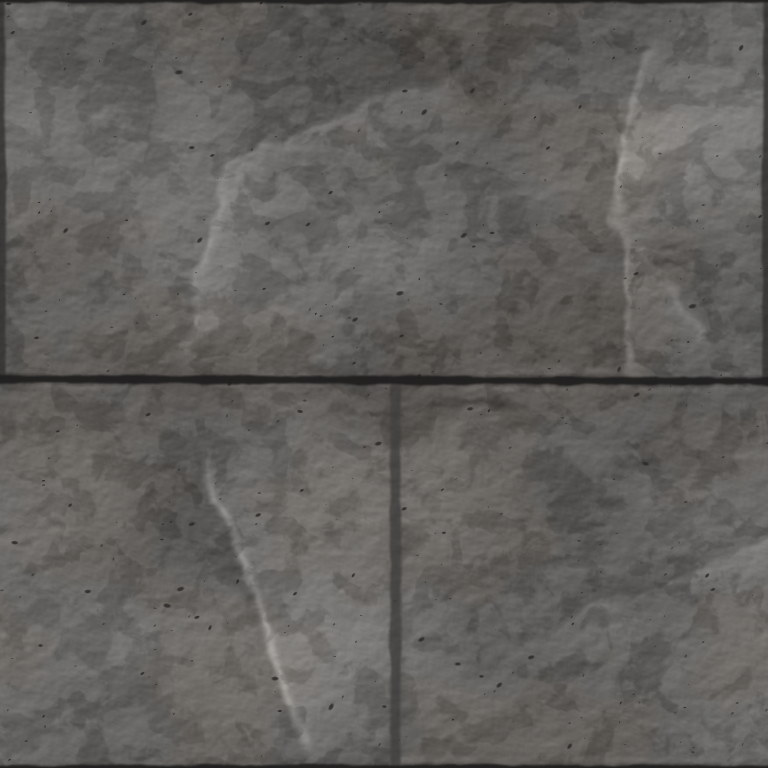
Reproduce this texture procedurally as a WebGL 1 fragment shader.

```glsl
precision highp float;
// Weathered grey stone blocks: two offset courses with chipped facets, pits and dark joints.
uniform vec2 u_resolution;

const vec3 STONE_WARM = vec3(0.396, 0.380, 0.365);
const vec3 STONE_COOL = vec3(0.384, 0.382, 0.376);
const vec3 JOINT_DARK = vec3(0.125, 0.122, 0.120);
const vec3 JOINT_SOFT = vec3(0.265, 0.258, 0.252);
const vec3 PIT_COLOR = vec3(0.17, 0.165, 0.16);
const float COURSE_Y = 0.505;      // joint between the two courses
const float LOWER_JOINT_X = 0.515; // upright joint of the lower course
const float BED_HALF = 0.0055;
const float UPRIGHT_HALF = 0.008;
const float BROAD_TONE = 0.20;
const float MOTTLE_TONE = 0.052;
const float RELIEF_TONE = 0.13;

float hash(vec2 p) {
  vec3 q = fract(p.xyx * vec3(0.1031, 0.1030, 0.0973));
  q += dot(q, q.yzx + 33.33);
  return fract((q.x + q.y) * q.z);
}

// Value noise that wraps over the unit square
float noise(vec2 p, vec2 freq) {
  vec2 g = p * freq, i = floor(g), f = g - i;
  f = f * f * (3.0 - 2.0 * f);
  vec2 lo = mod(i, freq) + freq, hi = mod(i + 1.0, freq) + freq;
  return mix(mix(hash(lo), hash(vec2(hi.x, lo.y)), f.x),
             mix(hash(vec2(lo.x, hi.y)), hash(hi), f.x), f.y);
}

float fbm(vec2 p, vec2 freq) {
  float sum = 0.0, amp = 0.53;
  for (int k = 0; k < 4; k++) {
    sum += amp * noise(p, freq);
    freq *= 2.0;
    amp *= 0.5;
  }
  return sum;
}

// Broken edge from a to b: lit on its left, shaded on its right, with a pale rim
float crease(vec2 p, vec2 a, vec2 b, float reach, float rim) {
  vec2 d = b - a, q = p - a;
  float along = dot(q, d) / dot(d, d);
  float side = (d.x * q.y - d.y * q.x) / length(d);
  float ends = smoothstep(-0.15, 0.12, along) * smoothstep(1.15, 0.88, along);
  float lit = smoothstep(-0.006, 0.006, side);
  float face = mix(-0.45, 1.0, lit) * exp(-abs(side) / reach);
  return ends * (0.055 * face + rim * exp(-pow((side - 0.004) / 0.006, 2.0)));
}

// Soft elliptical patch
float patchMask(vec2 p, vec2 center, vec2 size) {
  vec2 q = (p - center) / size;
  return exp(-dot(q, q));
}

// Tilted oval pits scattered over a wrapped grid
float pits(vec2 p, float cells, float chance) {
  vec2 g = p * cells, base = floor(g);
  float cover = 0.0;
  for (int y = -1; y <= 1; y++) {
    for (int x = -1; x <= 1; x++) {
      vec2 cell = base + vec2(float(x), float(y));
      vec2 id = mod(cell, cells) + cells * 3.0;
      vec2 q = g - cell - vec2(hash(id + 7.1), hash(id + 19.7));
      float tilt = 1.4 * hash(id + 31.3) - 0.2, c = cos(tilt), s = sin(tilt);
      q = vec2(c * q.x + s * q.y, (c * q.y - s * q.x) * 1.8);
      float r = mix(0.06, 0.18, hash(id + 43.9));
      cover = max(cover, step(hash(id), chance) * smoothstep(r, r * 0.35, length(q)));
    }
  }
  return cover;
}

float wrapDist(float a, float b) { return abs(fract(a - b + 0.5) - 0.5); }

void main() {
  vec2 p = gl_FragCoord.xy / u_resolution;
  vec2 jitter = vec2(fbm(p, vec2(14.0)), fbm(p + 0.37, vec2(14.0))) - 0.5;
  vec2 w = p + 0.055 * jitter;
  float upper = smoothstep(-0.002, 0.002, p.y - COURSE_Y);
  float leftBlock = smoothstep(0.002, -0.002, p.x - LOWER_JOINT_X);

  // Chipped facets of each block
  float top = crease(w, vec2(0.59, 0.90), vec2(0.30, 0.79), 0.07, 0.02)
            + crease(w, vec2(0.30, 0.79), vec2(0.23, 0.55), 0.07, 0.03)
            + crease(w, vec2(0.84, 0.95), vec2(0.80, 0.77), 0.15, 0.04)
            + crease(w, vec2(0.80, 0.80), vec2(0.82, 0.50), 0.11, 0.045)
            + crease(w, vec2(0.92, 0.56), vec2(0.84, 0.67), 0.03, 0.035)
            - 0.055 * patchMask(w, vec2(0.43, 0.93), vec2(0.28, 0.07));
  float left = crease(p + 0.025 * jitter, vec2(0.27, 0.38), vec2(0.395, 0.03), 0.11, 0.10);
  float right = crease(w, vec2(1.02, 0.30), vec2(0.74, 0.19), 0.06, 0.0)
              - 0.05 * patchMask(w, vec2(0.83, 0.22), vec2(0.07, 0.025))
              - 0.10 * patchMask(w, vec2(0.62, 0.466), vec2(0.07, 0.006));
  float facets = mix(mix(right, left, leftBlock), top, upper);

  // Broad tone, two-tone mottling and fine raking-light relief
  float broad = fbm(w, vec2(4.0, 6.0)) - 0.5;
  float mottle = smoothstep(0.36, 0.52, fbm(w, vec2(34.0, 38.0))) - 0.65;
  float relief = fbm(p, vec2(55.0, 80.0)) - fbm(p + vec2(0.003, -0.004), vec2(55.0, 80.0));
  float tint = smoothstep(0.35, 0.65, fbm(p + 0.21, vec2(6.0, 8.0)));
  vec3 color = mix(STONE_COOL, STONE_WARM, tint);
  color += facets + BROAD_TONE * broad + RELIEF_TONE * relief;
  color += MOTTLE_TONE * mottle * (1.0 + 6.0 * max(facets, 0.0));
  float pitCover = max(0.85 * pits(p, 26.0, 0.13), 0.55 * pits(p + 0.13, 52.0, 0.10));
  color = mix(color, PIT_COLOR, pitCover);

  // Joints with ragged edges, a soft shadow and a worn pale lip
  float ragged = 0.006 * (fbm(p, vec2(30.0)) - 0.5);
  float middle = abs(p.y - COURSE_Y + 0.003 * (p.x - 0.5)) + ragged;
  float bed = min(middle, wrapDist(p.y, 0.0) + ragged + 0.001);
  float upright = wrapDist(p.x, mix(LOWER_JOINT_X, 0.0, upper)) + ragged;
  float lip = smoothstep(0.007, 0.010, bed) * smoothstep(0.020, 0.011, bed);
  color += 0.05 * lip * smoothstep(0.45, 0.75, noise(p, vec2(9.0, 40.0)));
  color *= 1.0 - 0.15 * exp(-min(bed, upright) / 0.008);
  vec3 uprightColor = mix(JOINT_SOFT, JOINT_DARK, 0.4 * upper) + 0.4 * RELIEF_TONE * relief;
  color = mix(color, uprightColor, 0.85 * smoothstep(UPRIGHT_HALF + 0.002, UPRIGHT_HALF - 0.004, upright));
  color = mix(color, JOINT_DARK, 0.95 * smoothstep(BED_HALF + 0.002, BED_HALF - 0.003, bed));
  gl_FragColor = vec4(clamp(color, 0.0, 1.0), 1.0);
}
```
